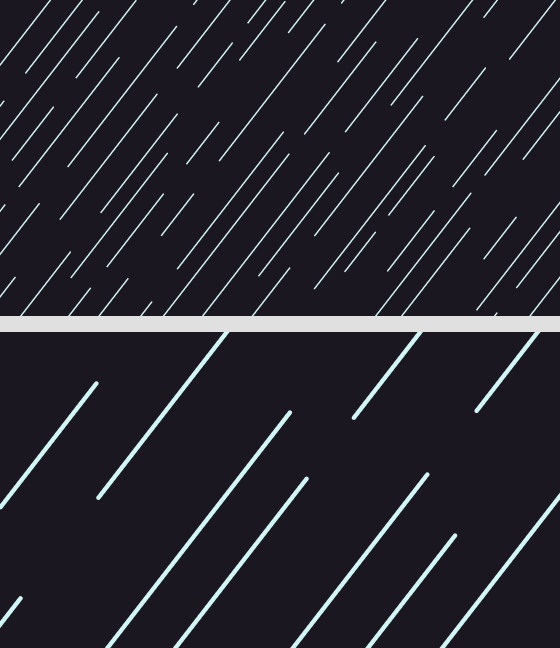
Top: the whole. Bottom: its middle third, enlarged.
A WebGL 1 fragment shader for this pattern:

```glsl
precision highp float;

uniform vec2 u_resolution;

// Lengths are in canvas heights
const vec3 NIGHT = vec3(0.104, 0.092, 0.130);
const vec3 STREAK = vec3(0.815, 0.965, 0.960);
const vec2 FALL_DIR = vec2(0.6125, 0.7905);
const float LANE_WIDTH = 0.0755;
const float LANE_JITTER = 0.44;      // share of the lane width
const float PERIOD_MIN = 0.48;
const float PERIOD_MAX = 0.74;
const float BREAK_JITTER = 0.62;     // share of the period
const float GAP_MIN = 0.07;
const float GAP_MAX = 0.42;
const float LENGTH_MIN = 0.165;
const float HALF_THICKNESS = 0.0023;
const float SEED = 17.3;

float hash(vec2 cell) {
  vec3 q = fract(vec3(cell.xyx) * vec3(0.1031, 0.1030, 0.0973) + SEED * 0.0137);
  q += dot(q, q.yzx + 33.33);
  return fract((q.x + q.y) * q.z);
}

// Jittered break between neighbouring streaks, in periods
float breakPoint(float lane, float index) {
  return index + BREAK_JITTER * (hash(vec2(lane, index)) - 0.5);
}

// Distance to a round-capped segment along the x axis
float segmentDistance(vec2 p, float start, float end) {
  return length(vec2(p.x - clamp(p.x, start, end), p.y));
}

float streakDistance(vec2 p) {
  // Rotate so that x runs along the streaks and y across the lanes
  vec2 q = vec2(dot(p, FALL_DIR), dot(p, vec2(FALL_DIR.y, -FALL_DIR.x)));
  float lane = floor(q.y / LANE_WIDTH);
  float offset = LANE_JITTER * (hash(vec2(lane, 71.0)) - 0.5);
  q.y -= (lane + 0.5 + offset) * LANE_WIDTH;

  // Each lane has its own rhythm and phase
  float period = mix(PERIOD_MIN, PERIOD_MAX, hash(vec2(lane, 113.0)));
  q.x += period * hash(vec2(lane, 157.0));
  float cell = floor(q.x / period);

  float nearest = 1.0;
  for (int i = -1; i <= 1; i++) {
    float index = cell + float(i);
    float start = breakPoint(lane, index) * period;
    float room = breakPoint(lane, index + 1.0) * period - start;
    float chance = hash(vec2(lane + 41.0, index + 211.0));
    float gap = mix(GAP_MIN, GAP_MAX, chance * sqrt(chance));
    float end = start + max(room - gap, min(LENGTH_MIN, room - GAP_MIN));
    nearest = min(nearest, segmentDistance(q, start, end));
  }
  return nearest;
}

void main() {
  vec2 p = gl_FragCoord.xy / u_resolution.y;
  float edge = (HALF_THICKNESS - streakDistance(p)) * u_resolution.y;
  float coverage = clamp(edge + 0.5, 0.0, 1.0);
  gl_FragColor = vec4(mix(NIGHT, STREAK, coverage), 1.0);
}
```
